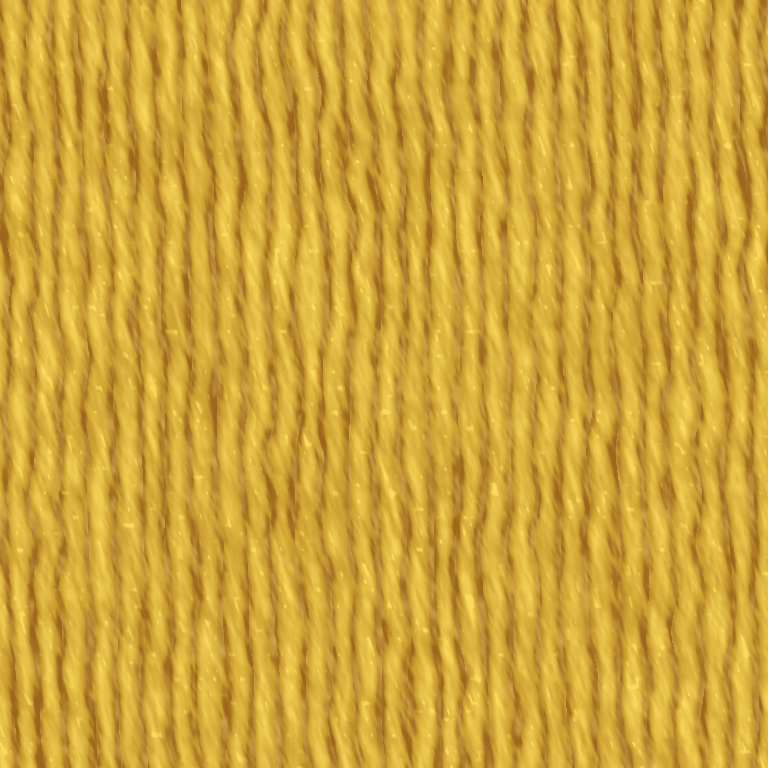
Give the GLSL for this texture, as a three.js fragment shader.

```glsl
varying vec2 vUv;

const float RIBS = 29.0;          // ribs across the canvas
const float LEAN = 0.5;           // sideways drift over the height, in ribs
const float WOBBLE = 0.38;        // waviness of the ribs, in ribs
const float TWIST = 0.3;          // slant of the fibres
const vec2 FIBRE_SCALE = vec2(135.0, 26.0);
const vec2 HAIR_SCALE = vec2(260.0, 85.0);
const float FIBRE_AMOUNT = 0.46;
const float HAIR_AMOUNT = 0.26;
const float FLECK_AMOUNT = 0.45;
const float FUZZ_AMOUNT = 0.75;

const vec3 GROOVE = vec3(0.61, 0.40, 0.11);
const vec3 YARN = vec3(0.81, 0.64, 0.20);
const vec3 SHEEN = vec3(0.94, 0.80, 0.32);
const vec3 FUZZ = vec3(0.76, 0.59, 0.26);

float hash(vec2 p) {
  return fract(sin(dot(p, vec2(127.1, 311.7))) * 43758.5453);
}

float noise(vec2 p) {
  vec2 cell = floor(p);
  vec2 f = fract(p);
  f = f * f * (3.0 - 2.0 * f);
  float low = mix(hash(cell), hash(cell + vec2(1.0, 0.0)), f.x);
  float high = mix(hash(cell + vec2(0.0, 1.0)), hash(cell + vec2(1.0, 1.0)), f.x);
  return mix(low, high, f.y);
}

// Position across the ribs: whole part is the rib, fraction lies within it
float ribCoordinate(vec2 uv) {
  float bend = noise(vec2(uv.x * 4.0, uv.y * 3.0 + 7.0)) - 0.5;
  float ripple = noise(vec2(uv.x * RIBS * 0.8, uv.y * 17.0)) - 0.5;
  return uv.x * RIBS + LEAN * (uv.y - 1.0) + WOBBLE * (bend + ripple);
}

void main() {
  float across = ribCoordinate(vUv);
  float rib = floor(across);
  float x = across - rib;

  // Rounded rib, lit from the left, with uneven groove depth
  float width = 0.1 * (noise(vec2(rib * 5.3, vUv.y * 22.0)) - 0.5);
  float profile = smoothstep(-0.02, 0.36, x + width)
                * (1.0 - smoothstep(0.52, 0.94, x - width));
  float wear = noise(vUv * vec2(7.0, 9.0) + 31.0);
  profile = mix(profile, 0.55, 0.3 * wear);

  // Slanted twisted fibres, shifted from rib to rib
  vec2 slanted = vec2(vUv.x + TWIST * vUv.y, vUv.y);
  float shift = hash(vec2(rib, 3.0)) * 40.0;
  float fibre = noise(slanted * FIBRE_SCALE + vec2(0.0, shift)) - 0.5;
  float hair = noise(slanted * HAIR_SCALE + 19.0) - 0.5;
  float patches = noise(vec2(rib * 0.6, vUv.y * 11.0)) - 0.5;

  // Small shiny flecks on the crests
  float fleck = smoothstep(0.8, 0.98, noise(slanted * vec2(175.0, 95.0) + 53.0));

  float light = 0.14 + 0.70 * profile + FIBRE_AMOUNT * fibre
              + HAIR_AMOUNT * hair + 0.12 * patches
              + FLECK_AMOUNT * fleck * profile;
  light = clamp(light, 0.0, 1.15);

  // Yarn colours from groove to sheen
  vec3 color = mix(GROOVE, YARN, smoothstep(0.0, 1.0, min(light * 2.0, 1.0)));
  color = mix(color, SHEEN, max(light * 2.0 - 1.0, 0.0));

  // Pale fuzz caught along the grooves
  float grooveDistance = abs(fract(x + 0.56) - 0.5);
  float lint = smoothstep(0.3, 0.75, noise(vec2(rib * 3.7, vUv.y * 38.0)));
  float fuzz = (1.0 - smoothstep(0.04, 0.2, grooveDistance)) * lint;
  color = mix(color, FUZZ + 0.14 * hair, FUZZ_AMOUNT * fuzz);

  gl_FragColor = vec4(color, 1.0);
}
```
